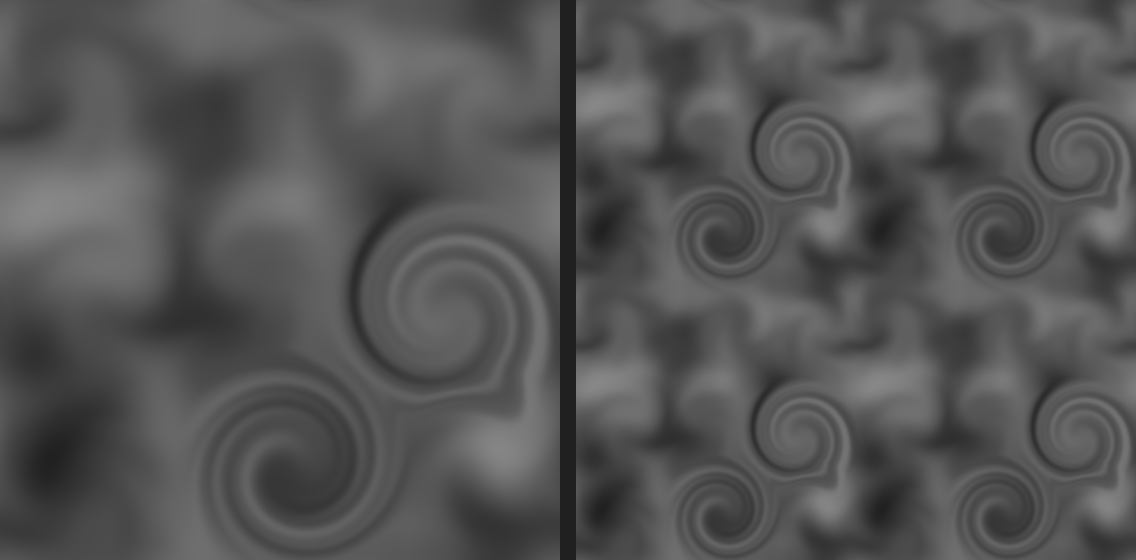
Left, the tile; right, the same tile 2 across and 2 down.
This texture is drawn by a WebGL 1 fragment shader. Its source:

```glsl
precision highp float;
// Soft grey smoke stirred by whirlpools, tiling in both directions.
// Wrapped gradient noise is sampled through a chain of local rotations:
// one vortex per cell of a jittered 3 by 3 grid, two of them strong.
uniform vec2 u_resolution;

vec2 hash2(vec2 cell) {
  vec2 k = vec2(dot(cell, vec2(127.1, 311.7)), dot(cell, vec2(269.5, 183.3)));
  return fract(sin(k) * 43758.55);
}

// Slope of a lattice point's random gradient, wrapped to the period
float slope(vec2 cell, vec2 offset, float period, float seed) {
  float angle = 6.2832 * hash2(mod(cell, period) + seed).x;
  return dot(vec2(cos(angle), sin(angle)), offset);
}

float gradientNoise(vec2 uv, float period, float seed) {
  vec2 p = uv * period;
  vec2 i = floor(p);
  vec2 f = p - i;
  vec2 w = f * f * f * (f * (f * 6.0 - 15.0) + 10.0);
  vec2 e = vec2(1.0, 0.0);
  float low = mix(slope(i, f, period, seed),
                  slope(i + e.xy, f - e.xy, period, seed), w.x);
  float high = mix(slope(i + e.yx, f - e.yx, period, seed),
                   slope(i + e.xx, f - e.xx, period, seed), w.x);
  return mix(low, high, w.y);
}

// Rotates the plane around a centre, fading to no turn at the radius
vec2 swirl(vec2 uv, vec2 centre, float radius, float turn) {
  vec2 d = uv - centre;
  d -= floor(d + 0.5);
  float fade = 1.0 - smoothstep(0.0, radius, length(d));
  float angle = turn * fade;
  float c = cos(angle);
  float s = sin(angle);
  return uv + vec2(c * d.x - s * d.y, s * d.x + c * d.y) - d;
}

void main() {
  vec2 uv = gl_FragCoord.xy / u_resolution;

  // Vortices: mostly gentle, every fourth one wound into a spiral
  for (int n = 0; n < 9; n++) {
    float id = float(n);
    vec2 cell = vec2(mod(id, 3.0), floor(id / 3.0));
    vec2 random = hash2(cell + 31.0);
    float strong = 1.0 - step(0.5, abs(mod(id, 4.0) - 1.0));
    strong *= step(id, 8.0);
    float direction = random.x > 0.5 ? 1.0 : -1.0;
    vec2 centre = (cell + 0.25 + 0.5 * random) / 3.0;
    uv = swirl(uv, centre, mix(0.17, 0.22, strong),
               direction * mix(1.1, 6.5, strong));
  }

  // Broad smoke with a fainter, finer layer
  float grey = 0.335 + 0.31 * gradientNoise(uv, 4.0, 7.0)
                     + 0.11 * gradientNoise(uv, 8.0, 53.0);
  gl_FragColor = vec4(vec3(clamp(grey, 0.13, 0.54)), 1.0);
}
```
